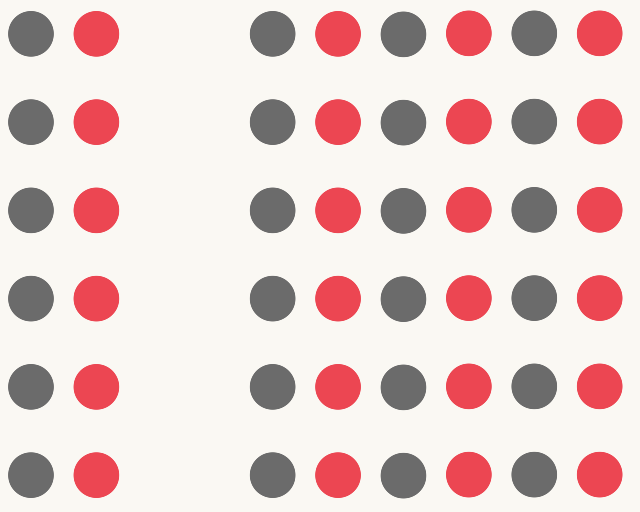
Reproduce this pattern procedurally as a WebGL 2 fragment shader.

```glsl
#version 300 es
precision highp float;
// Rows of alternating grey and red dots on cream, in a narrow and a wide block of columns.

uniform vec2 u_resolution;
out vec4 outColor;

const vec3 CREAM = vec3(0.98, 0.973, 0.953);
const vec3 GREY = vec3(0.42);
const vec3 RED = vec3(0.925, 0.275, 0.322);

// Lengths are fractions of the canvas width.
const vec2 PITCH = vec2(0.1022, 0.1379);
const float RADIUS = 0.0357;
const float ROWS = 6.0;
const float DRIFT = 0.0008;

// Slight vertical misplacement of the later columns.
float columnDrift(float column) {
    return DRIFT * (step(2.5, column) - step(1.5, column) * step(column, 2.5));
}

// Antialiased coverage of a disc centred on the origin.
float disc(vec2 p, float radius, float pixel) {
    return 1.0 - smoothstep(-0.5 * pixel, 0.5 * pixel, length(p) - radius);
}

// Paints a block of dots; origin is the centre of its lower left dot.
vec3 paintBlock(vec3 base, vec2 p, vec2 origin, float columns, float pixel) {
    vec2 q = p - origin;
    vec2 cell = clamp(floor(q / PITCH + 0.5), vec2(0.0), vec2(columns, ROWS) - 1.0);
    vec2 centre = cell * PITCH + vec2(0.0, columnDrift(cell.x));
    vec3 ink = mix(GREY, RED, mod(cell.x, 2.0));
    return mix(base, ink, disc(q - centre, RADIUS, pixel));
}

void main() {
    float pixel = 1.0 / u_resolution.x;
    vec2 p = gl_FragCoord.xy * pixel;

    vec3 color = CREAM;
    color = paintBlock(color, p, vec2(0.0484, 0.0576), 2.0, pixel);
    color = paintBlock(color, p, vec2(0.4260, 0.0576), 6.0, pixel);

    outColor = vec4(color, 1.0);
}
```
